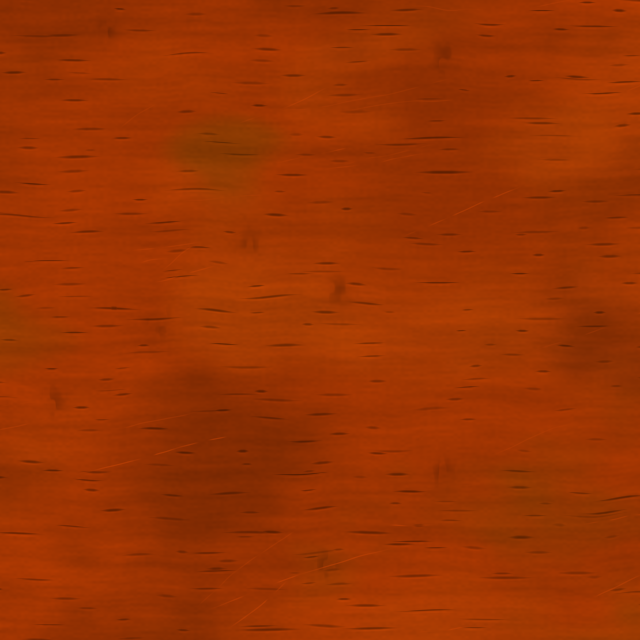
Reproduce this texture procedurally as a three.js fragment shader.

```glsl
// Polished red-orange wood: stretched noise makes the horizontal grain, cells
// hold short dark cracks, and loops scatter slanting scratches and small knots.
// Broad soft noise stains the board with dark, olive and amber patches.
#define BASE_COLOR vec3(0.622, 0.202, 0.008)
#define DARK_STAIN vec3(0.43, 0.145, 0.01)
#define OLIVE_STAIN vec3(0.50, 0.235, 0.01)
#define AMBER_STAIN vec3(0.70, 0.275, 0.015)
#define SCRATCH_COLOR vec3(0.80, 0.27, 0.02)
#define GRAIN_CONTRAST 0.20
#define CRACK_DEPTH 0.36
#define CRACK_DENSITY 0.42
#define SCRATCH_COUNT 30
#define SCRATCH_WIDTH 0.002
#define KNOT_COUNT 8

varying vec2 vUv;

float hash(vec2 p) {
  return fract(sin(dot(p, vec2(127.1, 311.7))) * 43758.5453);
}

vec2 hash2(vec2 p) {
  return vec2(hash(p), hash(p + 37.3));
}

float noise(vec2 p) {
  vec2 i = floor(p), f = fract(p);
  f = f * f * (3.0 - 2.0 * f);
  float low = mix(hash(i), hash(i + vec2(1.0, 0.0)), f.x);
  float high = mix(hash(i + vec2(0.0, 1.0)), hash(i + 1.0), f.x);
  return mix(low, high, f.y);
}

float fbm(vec2 p) {
  float sum = 0.0, amplitude = 0.53;
  for (int i = 0; i < 4; i++) {
    sum += amplitude * noise(p);
    p = mat2(1.6, 1.2, -1.2, 1.6) * p + 5.7;
    amplitude *= 0.5;
  }
  return sum;
}

// Long fibres at three scales plus a fine weave, centred on zero
float woodGrain(vec2 p) {
  float fibres = 0.40 * noise(p * vec2(4.0, 42.0))
               + 0.35 * noise(p * vec2(9.0, 110.0) + 11.0)
               + 0.25 * noise(p * vec2(26.0, 230.0) + 23.0);
  return fibres - 0.5 + 0.22 * (noise(p * vec2(170.0, 240.0) + 41.0) - 0.5);
}

// One tapered crack per chosen cell; x is the dark line, y its lit lower lip
vec2 cracks(vec2 p) {
  vec2 marks = vec2(0.0);
  for (int layer = 0; layer < 3; layer++) {
    float seed = float(layer) * 19.0 + 3.0;
    vec2 size = vec2(0.11 + 0.035 * float(layer), 0.031);
    vec2 q = p / size + seed * vec2(0.37, 0.61);
    q.x += hash(vec2(floor(q.y), seed));
    vec2 cell = floor(q) + seed;
    vec2 shape = hash2(cell), look = hash2(cell + 53.0);
    vec2 center = vec2(0.38 + 0.24 * shape.y, 0.3 + 0.4 * hash(cell + 71.0));
    vec2 d = (fract(q) - center) * size;
    float halfLength = size.x * mix(0.10, 0.36, shape.x * shape.x);
    float taper = 1.0 - smoothstep(0.15, 1.0, abs(d.x) / halfLength);
    float width = mix(0.0012, 0.0027, look.y) * (0.5 + taper);
    float strength = step(1.0 - CRACK_DENSITY, look.x) * taper * mix(0.35, 1.0, hash(cell + 83.0));
    float line = 1.0 - smoothstep(0.0, width, abs(d.y));
    float lip = 1.0 - smoothstep(0.0, 0.0025, abs(d.y + 0.0035));
    marks = max(marks, strength * vec2(line, lip));
  }
  return marks;
}

// Thin bent strokes, rising to the right, worn away in places
float scratches(vec2 p) {
  float marks = 0.0;
  for (int i = 0; i < SCRATCH_COUNT; i++) {
    vec2 id = vec2(float(i), 7.0);
    vec2 shape = hash2(id + 13.0), look = hash2(id + 29.0);
    float angle = mix(0.02, 0.68, shape.x);
    vec2 axis = vec2(cos(angle), sin(angle));
    vec2 d = p - hash2(id);
    d = vec2(dot(d, axis), dot(d, vec2(-axis.y, axis.x)));
    d.y += 1.6 * (look.x - 0.5) * d.x * d.x + 0.004 * (noise(vec2(d.x * 30.0, id.x)) - 0.5);
    float halfLength = mix(0.035, 0.19, shape.y * shape.y);
    float ends = 1.0 - smoothstep(0.55, 1.0, abs(d.x) / halfLength);
    float wear = smoothstep(0.15, 0.70, noise(vec2(d.x * 45.0, id.x + 50.0)));
    float line = 1.0 - smoothstep(0.0, SCRATCH_WIDTH, abs(d.y));
    marks = max(marks, line * ends * wear * mix(0.22, 0.85, look.y));
  }
  return marks;
}

// Small smudged knots with broken upright flecks
float knots(vec2 p) {
  float marks = 0.0;
  for (int i = 0; i < KNOT_COUNT; i++) {
    vec2 d = (p - hash2(vec2(float(i), 101.0))) / vec2(0.016, 0.020);
    marks += exp(-dot(d, d));
  }
  return min(marks, 1.0) * mix(0.25, 1.0, smoothstep(0.40, 0.75, noise(p * vec2(110.0, 60.0))));
}

void main() {
  vec2 p = vUv;
  vec2 warped = p + vec2(0.0, 0.010 * (noise(p * vec2(13.0, 9.0)) - 0.5));
  // Broad stains
  vec3 color = BASE_COLOR * (1.0 + 0.22 * (fbm(p * 3.0 + 2.0) - 0.5));
  color = mix(color, AMBER_STAIN, 0.50 * smoothstep(0.52, 0.85, fbm(p * vec2(2.6, 4.0) + 31.0)));
  color = mix(color, DARK_STAIN, 0.60 * smoothstep(0.54, 0.85, fbm(p * vec2(3.2, 4.2) + 17.0)));
  color = mix(color, OLIVE_STAIN, 0.65 * smoothstep(0.60, 0.82, fbm(p * vec2(2.8, 4.0) + 64.0)));
  // Grain, knots, cracks and scratches
  vec2 crack = cracks(warped);
  color *= (1.0 + GRAIN_CONTRAST * woodGrain(warped)) * (1.0 - 0.20 * knots(p));
  color *= 1.0 - CRACK_DEPTH * crack.x + 0.07 * crack.y;
  gl_FragColor = vec4(mix(color, SCRATCH_COLOR, 0.55 * scratches(p)), 1.0);
}
```
